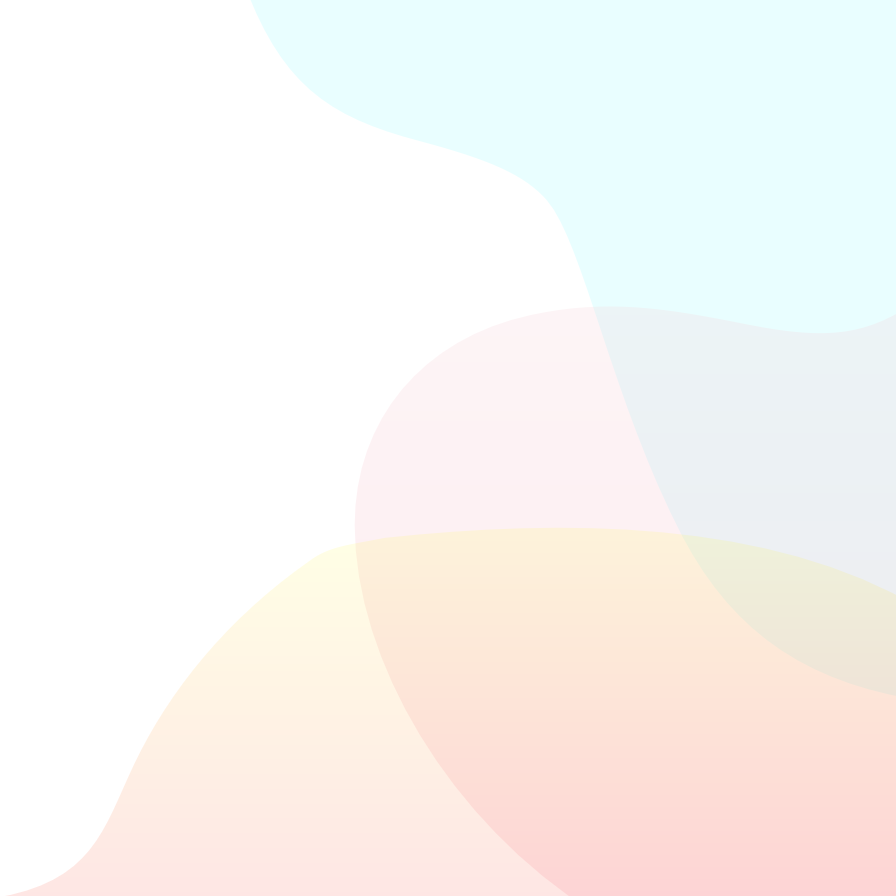
A WebGL 2 fragment shader for this background:

```glsl
#version 300 es
precision highp float;
// Three soft translucent waves over white: a cyan corner, a pink bulge and a
// yellow-to-rose hill. Each edge is a chain of cubic curves, filled by counting
// crossings to the left and smoothed by the distance to the nearest edge.

uniform vec2 u_resolution;
out vec4 fragColor;

const float GRID = 768.0;      // design units across the canvas, y runs downwards
const int CURVES = 4;          // cubic curves per edge
const int STEPS = 16;          // straight pieces per curve
const int POINTS = 3 * CURVES + 1;

const vec3 PAPER = vec3(1.0);
const vec3 CYAN = vec3(0.573, 0.98, 1.0);
const vec3 PINK_TOP = vec3(0.965, 0.82, 0.845);
const vec3 PINK_LOW = vec3(0.98, 0.65, 0.71);
const vec3 HILL_TOP = vec3(1.0, 1.0, 0.13);
const vec3 HILL_LOW = vec3(0.97, 0.17, 0.08);
const float CYAN_ALPHA = 0.2;
const float PINK_ALPHA = 0.23;
const float HILL_ALPHA = 0.117;
const vec2 PINK_SPAN = vec2(262.0, 768.0);
const vec2 HILL_SPAN = vec2(455.0, 768.0);

// Edges: end points with two handles between each pair
const vec2 CYAN_EDGE[POINTS] = vec2[POINTS](
    vec2(207, -20), vec2(240, 72), vec2(280, 100),
    vec2(360, 121), vec2(420, 137), vec2(450, 150),
    vec2(469, 172), vec2(500, 208), vec2(525, 345),
    vec2(585, 460), vec2(630, 545), vec2(695, 588), vec2(800, 602));

const vec2 PINK_EDGE[POINTS] = vec2[POINTS](
    vec2(790, 255), vec2(745, 288), vec2(710, 292),
    vec2(640, 278), vec2(570, 264), vec2(520, 256),
    vec2(455, 270), vec2(362, 290), vec2(304, 360),
    vec2(304, 450), vec2(304, 565), vec2(385, 705), vec2(510, 783));

const vec2 HILL_EDGE[POINTS] = vec2[POINTS](
    vec2(-6, 770), vec2(80, 756), vec2(88, 712),
    vec2(115, 655), vec2(145, 592), vec2(195, 530),
    vec2(265, 481), vec2(282, 468), vec2(300, 467),
    vec2(330, 461), vec2(480, 445), vec2(660, 444), vec2(790, 522));

vec2 bezier(vec2 a, vec2 b, vec2 c, vec2 d, float t) {
    float s = 1.0 - t;
    return s * s * s * a + 3.0 * s * t * (s * b + t * c) + t * t * t * d;
}

float segmentDistance(vec2 p, vec2 a, vec2 b) {
    vec2 ap = p - a, ab = b - a;
    return length(ap - ab * clamp(dot(ap, ab) / dot(ab, ab), 0.0, 1.0));
}

// Smoothed coverage of the region lying to the right of an edge
float coverage(vec2 p, vec2 edge[POINTS], float pixel) {
    float nearest = GRID;
    bool inside = false;
    vec2 a = edge[0];
    for (int i = 0; i < CURVES; i++) {
        int k = 3 * i;
        for (int j = 1; j <= STEPS; j++) {
            float t = float(j) / float(STEPS);
            vec2 b = bezier(edge[k], edge[k + 1], edge[k + 2], edge[k + 3], t);
            nearest = min(nearest, segmentDistance(p, a, b));
            if ((a.y > p.y) != (b.y > p.y)) {
                float crossing = a.x + (p.y - a.y) * (b.x - a.x) / (b.y - a.y);
                if (crossing < p.x) inside = !inside;
            }
            a = b;
        }
    }
    float signedDistance = inside ? nearest : -nearest;
    return clamp(signedDistance / pixel + 0.5, 0.0, 1.0);
}

// Vertical blend between two colours over a span of rows
vec3 gradient(vec3 top, vec3 low, vec2 span, float y) {
    return mix(top, low, clamp((y - span.x) / (span.y - span.x), 0.0, 1.0));
}

void main() {
    vec2 uv = gl_FragCoord.xy / u_resolution;
    vec2 p = vec2(uv.x, 1.0 - uv.y) * GRID;
    float pixel = GRID / min(u_resolution.x, u_resolution.y);

    // Layers from back to front
    vec3 pink = gradient(PINK_TOP, PINK_LOW, PINK_SPAN, p.y);
    vec3 hill = gradient(HILL_TOP, HILL_LOW, HILL_SPAN, p.y);
    vec3 color = PAPER;
    color = mix(color, CYAN, CYAN_ALPHA * coverage(p, CYAN_EDGE, pixel));
    color = mix(color, pink, PINK_ALPHA * coverage(p, PINK_EDGE, pixel));
    color = mix(color, hill, HILL_ALPHA * coverage(p, HILL_EDGE, pixel));
    fragColor = vec4(color, 1.0);
}
```
